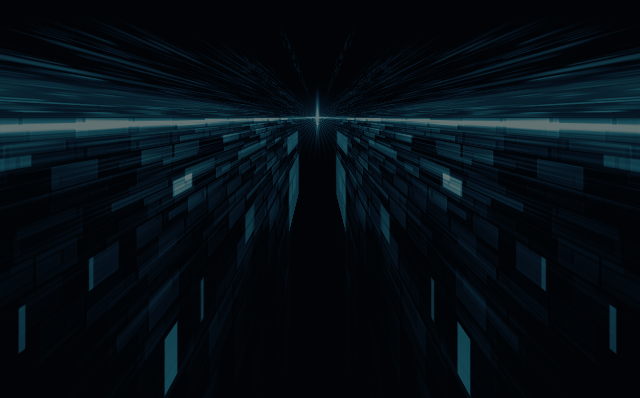
Give the GLSL for this background, as a WebGL 1 fragment shader.

```glsl
precision highp float;
// A mirrored tunnel of teal light panels receding to a bright vanishing point.
// Walls are tiled in ray angle and log distance from the axis; angular streaks
// fill the sky, and a wedge-shaped beam with a small flare marks the horizon.
uniform vec2 u_resolution;

const vec2 VANISH = vec2(0.496, 0.705);

float hash(vec2 p) {
  return fract(sin(dot(p, vec2(127.1, 311.7))) * 4375.85);
}

float noise1(float x, float seed) {
  float i = floor(x), f = fract(x);
  return mix(hash(vec2(i, seed)), hash(vec2(i + 1.0, seed)), f * f * (3.0 - 2.0 * f));
}

float bell(float x, float center, float width) {
  float d = (x - center) / width;
  return exp(-d * d);
}

// Broken light trails: one row per angle step, dashed along the ray.
float streaks(float angle, float depth, float rows, float blur, float seed) {
  float row = floor(angle * rows);
  float level = hash(vec2(row, seed));
  float offset = abs(fract(angle * rows) - 0.5);
  float core = mix(1.0 - smoothstep(0.08, 0.5, offset), 0.42, clamp(blur * rows, 0.0, 1.0));
  float dash = smoothstep(0.3, 0.9, noise1(depth * 3.5 + level * 60.0, row + seed));
  return core * dash * level;
}

// Wall panels with random brightness, a bright rim and a soft inner gradient.
float panels(vec2 wall, vec2 grid, vec2 blur, float seed) {
  float row = floor(wall.y * grid.y);
  float shift = hash(vec2(row, seed));
  vec2 cell = vec2(wall.x * grid.x * (0.7 + 0.6 * shift) + shift * 17.0, wall.y * grid.y);
  vec2 f = fract(cell);
  vec2 border = 0.5 - abs(f - 0.5);
  vec2 soft = blur * grid + 0.015;
  vec2 inside = smoothstep(vec2(0.02), 0.02 + soft, border);
  vec2 inner = smoothstep(vec2(0.04), 0.04 + soft, border);
  float fill = inside.x * inside.y;
  float rim = fill - inside.x * inner.x * inside.y * inner.y;
  float level = hash(vec2(floor(cell.x), row + seed));
  return fill * level * level * (0.55 + 0.45 * f.x) + rim * level * 0.3;
}

// One lit panel: x range is distance from the axis, y range is ray slope.
float litPanel(vec2 q, vec2 across, vec2 slope, float px) {
  float s = q.y / q.x, e = px / q.x;
  float sides = smoothstep(across.x - px, across.x + px, q.x)
              * (1.0 - smoothstep(across.y - px, across.y + px, q.x));
  return sides * smoothstep(slope.x - e, slope.x + e, s)
       * (1.0 - smoothstep(slope.y - e, slope.y + e, s));
}

float accents(vec2 q, float px) {
  float v = 0.62 * litPanel(q, vec2(0.316, 0.364), vec2(0.44, 0.55), px);
  v += 0.12 * litPanel(q, vec2(0.500, 0.575), vec2(0.62, 0.76), px);
  v += 0.28 * litPanel(q, vec2(0.564, 0.575), vec2(0.62, 0.76), px);
  v += 0.50 * litPanel(q, vec2(0.353, 0.385), vec2(1.45, 1.82), px);
  v += 0.35 * litPanel(q, vec2(0.130, 0.200), vec2(0.43, 0.53), px);
  v += 0.45 * litPanel(q, vec2(0.050, 0.076), vec2(0.67, 1.28), px);
  v += 0.40 * litPanel(q, vec2(0.048, 0.072), vec2(1.90, 4.00), px);
  v += 0.32 * litPanel(q, vec2(0.160, 0.182), vec2(1.35, 1.75), px);
  v += 0.30 * litPanel(q, vec2(0.720, 0.830), vec2(0.13, 0.17), px);
  v += 0.36 * litPanel(q, vec2(0.735, 0.752), vec2(0.64, 0.79), px);
  v += 0.36 * litPanel(q, vec2(0.287, 0.294), vec2(1.40, 1.75), px);
  return v;
}

float floorLight(vec2 q, float angle, float depth, float px) {
  float r = length(q);
  vec2 blur = px / vec2(q.x, r), wall = vec2(depth, angle);
  float fade = 0.08 + 0.62 * exp(-q.y * 4.6);
  fade *= 1.0 - 0.55 * smoothstep(0.4, 0.8, q.x) * smoothstep(0.05, 0.15, q.y);
  fade *= smoothstep(0.035, 0.075, q.x + 0.03 * exp(-q.y * 30.0));
  fade *= 1.0 - 0.6 * smoothstep(1.05, 1.3, angle) * smoothstep(0.12, 0.35, q.y);
  float v = 0.75 * panels(wall, vec2(5.0, 11.0), blur, 3.0)
          + 0.55 * panels(wall, vec2(3.5, 23.0), blur, 19.0)
          + 0.50 * streaks(angle, depth, 48.0, blur.y, 7.0)
          + 0.40 * streaks(angle, depth, 110.0, blur.y, 31.0);
  float fan = (0.4 + 0.6 * cos(angle * 42.0)) * exp(-q.y * 22.0) * bell(q.x, 0.0, 0.05);
  return v * fade + accents(q, px) + 0.3 * max(fan, 0.0);
}

float skyLight(vec2 q, float angle, float depth, float px) {
  float r = length(q), blur = px / r;
  float envelope = 0.95 * exp(-angle * 5.5) + 0.22 * bell(angle, 0.42, 0.28);
  float bundles = bell(angle, 1.18, 0.05) * bell(r, 0.17, 0.09)
                + 0.8 * bell(angle, 0.64, 0.13) * bell(r, 0.16, 0.11);
  float v = streaks(angle, depth, 45.0, blur, 11.0)
          + 0.9 * streaks(angle, depth * 2.0, 120.0, blur, 43.0);
  float grain = streaks(angle, depth * 5.0, 75.0, blur, 67.0);
  float glow = 0.22 * bell(angle, 0.09, 0.06) * smoothstep(0.02, 0.3, q.x);
  return v * envelope + bundles * (0.7 * grain + 0.3 * v) + glow;
}

vec3 palette(float t) {
  vec3 c = mix(vec3(0.003, 0.012, 0.022), vec3(0.02, 0.07, 0.12), smoothstep(0.0, 0.18, t));
  c = mix(c, vec3(0.04, 0.16, 0.21), smoothstep(0.12, 0.36, t));
  c = mix(c, vec3(0.08, 0.28, 0.33), smoothstep(0.3, 0.6, t));
  return mix(c, vec3(0.38, 0.44, 0.44), smoothstep(0.55, 1.0, t));
}

void main() {
  float px = 1.0 / u_resolution.y;
  vec2 p = (gl_FragCoord.xy - VANISH * u_resolution) * px;
  vec2 q = vec2(abs(p.x) + 0.001, abs(p.y));
  float angle = atan(q.y, q.x), depth = log(q.x + 0.004);
  float below = smoothstep(-px, px, -p.y);
  float light = mix(skyLight(q, angle, log(length(q) + 0.004), px),
                    floorLight(q, angle, depth, px), below);
  // Horizon beam, its halo, and the flare at the vanishing point.
  float slope = -p.y / q.x, edge = px / q.x;
  float reach = 0.55 + 0.45 * smoothstep(0.03, 0.45, q.x);
  light += 0.8 * reach * bell(slope, 0.037, 0.015 + edge);
  light += 0.28 * exp(-abs(slope - 0.03) * 18.0) * reach;
  light += 0.8 * bell(p.x, 0.0, 0.004) * bell(p.y, 0.005, 0.04);
  light += 0.4 * exp(-length(p) * 32.0);
  light *= smoothstep(0.0, 0.16, 1.0 - gl_FragCoord.y * px);
  gl_FragColor = vec4(palette(light), 1.0);
}
```
